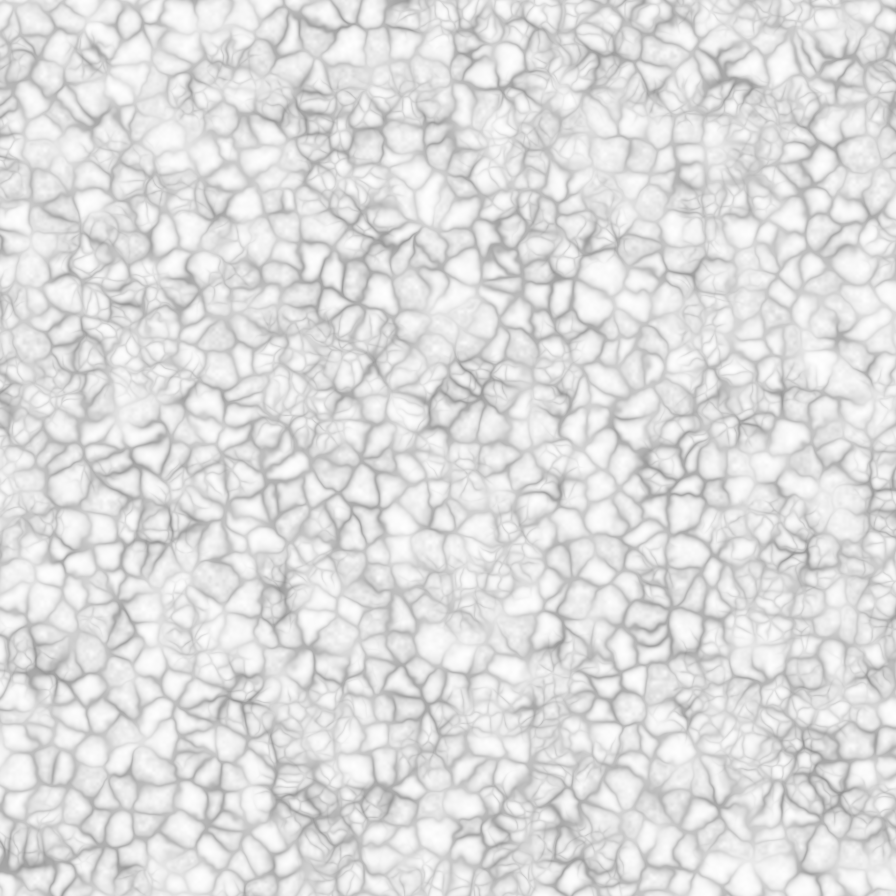
Reproduce this texture map procedurally as a Shadertoy shader.

```glsl
// Pale crushed-stone surface: soft grey seams around irregular white grains.

// Integer hash: two values in 0..1 for each lattice cell
vec2 hash2(vec2 cell) {
    uvec2 q = uvec2(ivec2(cell) + 4096) * uvec2(1597334677u, 3812015801u);
    uint n = (q.x ^ q.y) * 1597334677u;
    n = (n ^ (n >> 15)) * 2246822519u;
    n ^= n >> 13;
    uint m = n * 3266489917u;
    m ^= m >> 16;
    return vec2(n & 65535u, m & 65535u) / 65535.0;
}

// Smooth value noise, two channels
vec2 noise2(vec2 p) {
    vec2 i = floor(p), f = fract(p);
    f = f * f * (3.0 - 2.0 * f);
    return mix(mix(hash2(i), hash2(i + vec2(1, 0)), f.x),
               mix(hash2(i + vec2(0, 1)), hash2(i + vec2(1, 1)), f.x), f.y);
}

// Voronoi grains: x = rounded distance to the seam, y = random value of the grain
vec2 grains(vec2 p) {
    vec2 base = floor(p), nearCell = base, toNear = vec2(0);
    float nearest = 1e3;
    for (int y = -2; y <= 2; y++)
    for (int x = -2; x <= 2; x++) {
        vec2 cell = base + vec2(x, y);
        vec2 r = cell + hash2(cell) - p;
        float d = dot(r, r);
        if (d < nearest) { nearest = d; toNear = r; nearCell = cell; }
    }
    // Smooth minimum over the bisectors rounds the corners
    float sum = 1e-6;
    for (int y = -2; y <= 2; y++)
    for (int x = -2; x <= 2; x++) {
        vec2 cell = nearCell + vec2(x, y);
        vec2 r = cell + hash2(cell) - p;
        vec2 gap = r - toNear;
        if (dot(gap, gap) > 1e-5)
            sum += exp(-18.0 * dot(0.5 * (r + toNear), normalize(gap)));
    }
    return vec2(max(-log(sum) / 18.0, 0.0), hash2(nearCell + 917.0).x);
}

// Soft dark line that fades away from the seam
float seam(float d, float width) {
    return exp(-(sqrt(d * d + 0.0016) - 0.04) / width);
}

void mainImage(out vec4 fragColor, in vec2 fragCoord) {
    vec2 uv = fragCoord / min(iResolution.x, iResolution.y);
    vec2 p = uv * 32.0;

    // Bend the seams so that the grains are not plain polygons
    vec2 bent = p + 0.45 * (noise2(p * 1.2) - 0.5) + 0.14 * (noise2(p * 3.7 + 40.0) - 0.5);
    vec2 stone = grains(bent);
    vec2 chip = grains(bent * 1.75 + 71.0);

    // Seams vary in depth, some nearly vanish
    float depth = mix(0.3, 1.45, noise2(p * 0.9 + 13.0).x);
    float tone = 1.005 - 0.25 * depth * seam(stone.x, 0.1);

    // Faint chips in patches, away from the main seams
    float inside = smoothstep(0.02, 0.22, stone.x);
    float patches = smoothstep(0.4, 0.75, noise2(p * 0.6 + 29.0).y);
    tone -= 0.12 * patches * seam(chip.x, 0.09) * mix(0.4, 1.0, inside);

    // Mottling: dull grains are speckled, clean ones stay white
    float speckle = 0.6 * noise2(p * 4.5 + 7.0).x + 0.4 * noise2(p * 8.0 + 53.0).y;
    tone -= inside * stone.y * stone.y * (0.01 + 0.11 * speckle) + 0.025 * speckle;

    fragColor = vec4(vec3(clamp(tone, 0.58, 0.995)), 1.0);
}
```
